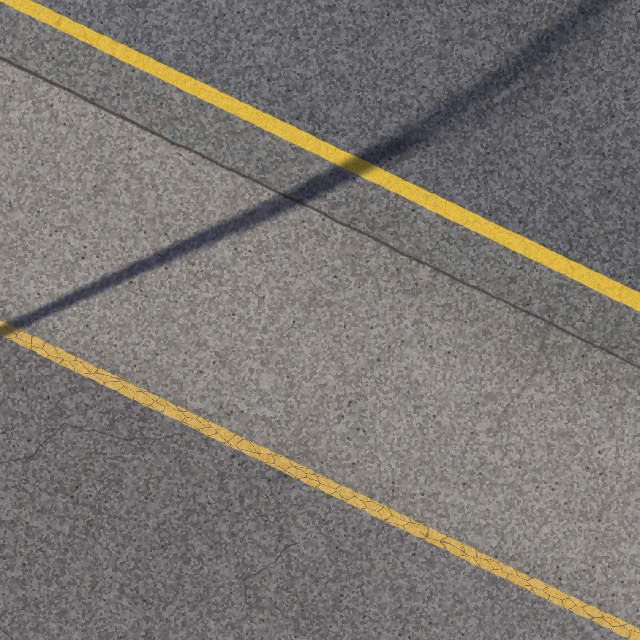
Reproduce this texture procedurally as a Shadertoy shader.

```glsl
const float SLOPE = 0.483;          // fall of the painted lines
const float UPPER_LINE = 1.0104;    // heights at the left border
const float SEAM = 0.909;
const float LOWER_LINE = 0.488;
const float UPPER_HALF = 0.0125;
const float LOWER_HALF = 0.0107;
const float GRAIN_SCALE = 235.0;
const float GRAIN_AMOUNT = 0.17;
const float PAINT_CRACK_SCALE = 42.0;
const vec3 LANE = vec3(0.545, 0.528, 0.512);
const vec3 STRIP = vec3(0.455, 0.450, 0.443);
const vec3 FAR_ROAD = vec3(0.395, 0.395, 0.405);
const vec3 NEAR_ROAD = vec3(0.430, 0.420, 0.420);
const vec3 UPPER_PAINT = vec3(0.88, 0.73, 0.26);
const vec3 LOWER_PAINT = vec3(0.83, 0.68, 0.35);
const vec3 CRACK = vec3(0.25, 0.22, 0.21);
const vec3 SHADOW_TINT = vec3(0.42, 0.45, 0.56);

vec2 hash2(vec2 p) {
    vec3 q = fract(p.xyx * vec3(0.1031, 0.1030, 0.0973));
    q += dot(q, q.yzx + 33.33);
    return fract((q.xx + q.yz) * q.zy);
}

// Nearest distance, second distance, random value of the nearest cell
vec3 cellular(vec2 p) {
    vec2 cell = floor(p), f = fract(p);
    vec3 res = vec3(9.0, 9.0, 0.0);
    for (int j = -1; j <= 1; j++)
    for (int i = -1; i <= 1; i++) {
        vec2 o = vec2(i, j);
        float d = length(o + hash2(cell + o) - f);
        if (d < res.x) res = vec3(d, res.x, hash2(cell + o + 71.0).x);
        else res.y = min(res.y, d);
    }
    return res;
}

float waves(vec2 p) {
    float sum = 0.0, amp = 0.5;
    for (int i = 0; i < 4; i++) {
        sum += amp * sin(p.x + 1.7 * sin(p.y)) * cos(p.y - 0.6 * p.x);
        p = mat2(1.5, 1.2, -1.2, 1.5) * p + 2.3;
        amp *= 0.55;
    }
    return sum;
}

float segment(vec2 p, vec2 a, vec2 b) {
    vec2 ab = b - a;
    return length(p - a - ab * clamp(dot(p - a, ab) / dot(ab, ab), 0.0, 1.0));
}

float polyline(vec2 p, vec2 pts[5]) {
    float d = 9.0;
    for (int i = 0; i < 4; i++) d = min(d, segment(p, pts[i], pts[i + 1]));
    return d;
}

float stroke(float d, float halfWidth, float soft) {
    return 1.0 - smoothstep(halfWidth - soft, halfWidth + soft, d);
}

void mainImage(out vec4 fragColor, in vec2 fragCoord) {
    vec2 p = fragCoord / iResolution.xy;
    float soft = max(0.8 / iResolution.y, 0.0012);
    float across = p.y + SLOPE * p.x;
    float toNormal = inversesqrt(1.0 + SLOPE * SLOPE);
    vec2 road = vec2(p.x - SLOPE * p.y, across) * toNormal;
    float upper = (across - UPPER_LINE) * toNormal;
    float lower = (across - LOWER_LINE) * toNormal;
    float seam = (across - SEAM) * toNormal + 0.0025 * waves(road * vec2(38.0, 12.0));

    // Asphalt bands with broad wear
    vec3 lane = LANE * (1.0 - 0.10 * smoothstep(-0.14, 0.0, seam) * smoothstep(0.25, 0.7, p.x));
    lane *= 1.0 - 0.08 * smoothstep(0.08, 0.0, lower);
    vec3 nearRoad = NEAR_ROAD * (1.0 + 0.10 * smoothstep(0.3, 0.9, p.x));
    vec3 farRoad = mix(FAR_ROAD * 1.06, FAR_ROAD * 0.96, smoothstep(0.1, 0.9, p.x));
    vec3 col = mix(nearRoad, lane, smoothstep(-0.008, 0.012, lower));
    col = mix(col, STRIP * (1.03 - 0.08 * p.x), smoothstep(-0.006, 0.006, seam));
    col = mix(col, farRoad, smoothstep(-0.01, 0.01, upper));
    col *= 1.0 + 0.035 * waves(p * 13.0);

    // Stone grain, slight colour shifts and sparse dark pits
    vec3 fine = cellular(p * GRAIN_SCALE);
    vec3 coarse = cellular(p * GRAIN_SCALE * 0.47 + 19.0);
    float grain = (fine.z - 0.5) * GRAIN_AMOUNT + (coarse.z - 0.5) * 0.05;
    col += grain + (fract(fine.z * 17.0) - 0.5) * vec3(0.025, 0.0, -0.025);
    vec3 pit = cellular(p * 62.0 + 5.0);
    col *= 1.0 - 0.4 * step(0.93, pit.z) * stroke(pit.x, 0.13, 0.07);

    // Seam and wandering cracks
    float seamWidth = mix(0.0027, 0.0017, p.x);
    col = mix(col, CRACK, 0.75 * stroke(abs(seam), seamWidth, 0.0018));
    vec2 q = p + 0.006 * vec2(waves(p * 42.0), waves(p.yx * 47.0 + 4.0));
    float longCrack = polyline(q, vec2[5](vec2(-0.02, 0.272), vec2(0.045, 0.286),
        vec2(0.10, 0.335), vec2(0.20, 0.311), vec2(0.285, 0.318)));
    float forkCrack = polyline(q, vec2[5](vec2(0.38, 0.05), vec2(0.383, 0.092),
        vec2(0.415, 0.114), vec2(0.44, 0.137), vec2(0.47, 0.151)));
    float laneCrack = polyline(q, vec2[5](vec2(0.857, 0.49), vec2(0.842, 0.44),
        vec2(0.82, 0.398), vec2(0.787, 0.355), vec2(0.775, 0.318)));
    float cornerCrack = segment(q, vec2(-0.01, 0.03), vec2(0.03, -0.01));
    float thinCrack = min(min(longCrack, forkCrack), cornerCrack);
    col = mix(col, CRACK, 0.6 * stroke(thinCrack, 0.0012, 0.0015));
    col = mix(col, CRACK, 0.28 * stroke(laneCrack, 0.002, 0.003));

    // Rusty stain
    float stain = segment(q, vec2(0.146, 0.695), vec2(0.17, 0.728));
    col = mix(col, vec3(0.36, 0.29, 0.24), 0.5 * stroke(stain, 0.003, 0.006));

    // Painted lines: fine joints above, broken network below
    float ragged = 0.0012 * waves(road * 110.0);
    float upperMask = stroke(abs(upper) + ragged, UPPER_HALF * mix(0.88, 1.05, p.x), soft);
    float lowerMask = stroke(abs(lower) + ragged * 1.5, LOWER_HALF, soft);
    vec3 chips = cellular(road * PAINT_CRACK_SCALE * vec2(0.9, 1.9) + 0.25 * waves(road * 60.0));
    float network = stroke(chips.y - chips.x, 0.045, 0.05);
    vec3 joints = cellular(road * vec2(75.0, 48.0));
    float joint = stroke(joints.y - joints.x, 0.03, 0.04);
    float wear = 0.18 * smoothstep(0.85, 1.0, fine.z);
    col = mix(col, UPPER_PAINT + grain * 0.35, upperMask * (0.97 - wear));
    col = mix(col, vec3(0.60, 0.46, 0.18), 0.38 * joint * upperMask);
    col = mix(col, LOWER_PAINT + grain * 0.5, lowerMask * (0.95 - wear));
    float fringe = stroke(abs(lower - 0.003), 0.014, 0.003);
    col = mix(col, CRACK * 1.35, network * max(0.72 * lowerMask, 0.3 * fringe));

    // Pole shadow splitting into two soft branches
    float width = mix(0.014, 0.025, smoothstep(0.0, 0.65, p.x));
    float stem = polyline(p, vec2[5](vec2(-0.03, 0.466), vec2(0.20, 0.574),
        vec2(0.456, 0.688), vec2(0.62, 0.772), vec2(0.70, 0.808)));
    float topBranch = polyline(p, vec2[5](vec2(0.60, 0.76), vec2(0.70, 0.824),
        vec2(0.80, 0.888), vec2(0.88, 0.951), vec2(0.97, 1.025)));
    float sideBranch = polyline(p, vec2[5](vec2(0.62, 0.77), vec2(0.72, 0.808),
        vec2(0.81, 0.848), vec2(0.87, 0.90), vec2(0.94, 0.98)));
    float shade = 0.95 * smoothstep(width, width * 0.25, stem) * smoothstep(0.74, 0.62, p.x);
    shade = max(shade, 0.62 * smoothstep(0.032, 0.004, topBranch));
    shade = max(shade, 0.30 * smoothstep(0.042, 0.0, sideBranch));
    col *= mix(vec3(1.0), SHADOW_TINT, shade);

    fragColor = vec4(clamp(col, 0.0, 1.0), 1.0);
}
```
